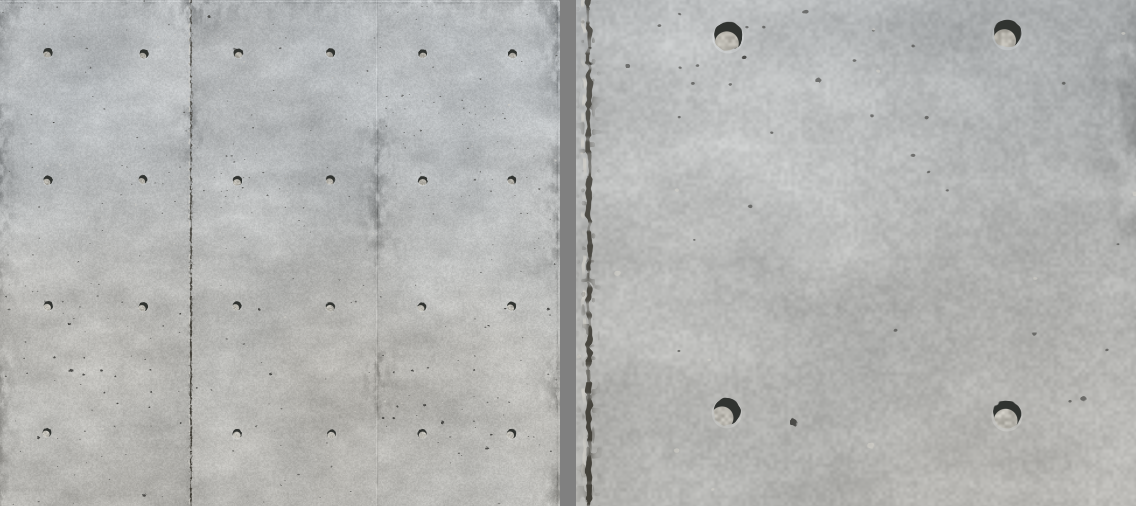
Left, the full canvas; right, a detail of the centre.
Write a Shadertoy shader that draws this texture.

```glsl
// Cast concrete wall: three panels, rough joints, rows of tie holes, pores and stains.

// Layout, in units of the canvas width
const float HEIGHT = 0.9023;
const float JOINT_ROUGH = 0.341;
const float JOINT_FINE = 0.6745;
const float JOINT_RIGHT = 0.995;
const float TOP_SEAM = 0.897;
const float ROW_FIRST = 0.130;
const float ROW_STEP = 0.2257;
const float HOLE_RADIUS = 0.0082;
const float HOLE_JITTER = 0.0030;

// Surface strengths
const float MOTTLE = 0.14;
const float BANDS = 0.11;
const float SMUDGE = 0.10;
const float GRAIN = 0.095;
const float EDGE_STAIN = 0.17;

// Colours
const vec3 COOL_TOP = vec3(0.716, 0.729, 0.737);
const vec3 WARM_BOTTOM = vec3(0.722, 0.719, 0.703);
const vec3 HOLE_DARK = vec3(0.19, 0.20, 0.19);
const vec3 PLUG_LIGHT = vec3(0.76, 0.75, 0.72);
const vec3 JOINT_DARK = vec3(0.20, 0.19, 0.16);
const vec3 PORE_DARK = vec3(0.25, 0.25, 0.24);
const vec3 CHIP_LIGHT = vec3(0.83, 0.82, 0.79);

float hash(vec2 p) {
    vec3 q = fract(p.xyx * vec3(0.1031, 0.1030, 0.0973));
    q += dot(q, q.yzx + 33.33);
    return fract((q.x + q.y) * q.z);
}

float noise(vec2 p) {
    vec2 i = floor(p), f = fract(p);
    f = f * f * (3.0 - 2.0 * f);
    return mix(mix(hash(i), hash(i + vec2(1, 0)), f.x),
               mix(hash(i + vec2(0, 1)), hash(i + 1.0), f.x), f.y);
}

float fbm(vec2 p) {
    float sum = 0.0, amp = 0.5;
    for (int i = 0; i < 5; i++) {
        sum += amp * noise(p);
        p = mat2(1.6, 1.2, -1.2, 1.6) * p + 17.3;
        amp *= 0.5;
    }
    return sum;
}

// Antialiased inside of a signed distance
float cover(float d) {
    float px = 0.7 / iResolution.x;
    return 1.0 - smoothstep(-px, px, d);
}

// Cellular scatter of ragged pits: one candidate per cell, kept by density
float pores(vec2 p, float cells, float density, float radius) {
    vec2 id = floor(p * cells);
    vec2 centre = (id + 0.25 + 0.5 * vec2(hash(id + 3.7), hash(id + 51.2))) / cells;
    float size = radius * mix(0.4, 1.0, pow(hash(id + 91.4), 3.0));
    float ragged = 0.9 * size * (noise(p * 500.0) - 0.5);
    return cover(length((p - centre) * vec2(0.85, 1.1)) - size + ragged) * step(hash(id + 23.1), density);
}

void mainImage(out vec4 fragColor, in vec2 fragCoord) {
    vec2 p = fragCoord / iResolution.xy * vec2(1.0, HEIGHT);

    // Panel that holds this point
    float panel = step(JOINT_ROUGH, p.x) + step(JOINT_FINE, p.x);
    float left = panel < 0.5 ? 0.0 : panel < 1.5 ? JOINT_ROUGH : JOINT_FINE;
    float right = panel < 0.5 ? JOINT_ROUGH : panel < 1.5 ? JOINT_FINE : JOINT_RIGHT;
    float across = (p.x - left) / (right - left);

    // Concrete body: vertical tint, clouds, pour bands, smudges, sandy grain
    vec3 col = mix(WARM_BOTTOM, COOL_TOP, smoothstep(0.2, 0.75, p.y));
    vec2 q = p + panel * 7.1;
    float grain = 0.4 * noise(p * 290.0) + 0.6 * noise(p * 480.0 + 9.0);
    col += MOTTLE * (fbm(q * vec2(6.0, 5.0)) - 0.48);
    col += BANDS * (fbm(q * vec2(5.0, 22.0) + 40.0) - 0.48);
    col += SMUDGE * (fbm(q * vec2(24.0, 34.0) + 70.0) - 0.48);
    col += GRAIN * (grain - 0.5);
    col += vec3(0.012, 0.0, -0.012) * (fbm(p * 5.0 + 80.0) - 0.45);

    // Speckled dark stains along panel edges and the top, broken by clear stretches
    float edge = min(abs(p.x - left), abs(right - p.x));
    float stretch = smoothstep(0.3, 0.65, fbm(vec2(p.x * 6.0, p.y * 9.0) + 5.0));
    float speckle = smoothstep(0.32, 0.68, fbm(p * vec2(95.0, 60.0) + 5.0));
    float stain = EDGE_STAIN * stretch * speckle;
    col -= stain * (exp(-edge / 0.020) + 0.5 * exp(-(HEIGHT - p.y) / 0.03));
    col -= 0.02 * exp(-edge / 0.006);

    // Pores: large ones gather in the lower half, fine ones in patches
    float low = smoothstep(0.42, 0.30, p.y) * smoothstep(0.08, 0.2, p.y);
    float side = panel == 1.0 ? 0.4 : 1.0;
    float pits = pores(p, 36.0, 0.025 + 0.17 * low * side, 0.0030);
    float cluster = smoothstep(0.5, 0.7, fbm(p * 7.0 + 60.0));
    pits = max(pits, 0.7 * pores(p + 3.0, 95.0, 0.012 + 0.07 * cluster, 0.0018));
    col = mix(col, PORE_DARK, 0.9 * pits);
    col = mix(col, CHIP_LIGHT, 0.6 * pores(p + 8.0, 40.0, 0.06, 0.0020));

    // Rough joint: thin shadow, broken dark flecks that deepen downward, pale lips
    float wobble = 0.0018 * (noise(vec2(p.y * 230.0, 2.0)) - 0.5);
    float gapX = p.x - JOINT_ROUGH - wobble;
    float flecks = smoothstep(0.25, 0.6, noise(vec2(p.y * 210.0, 8.0)) + 0.25 * smoothstep(0.5, 0.2, p.y));
    float gapWidth = 0.0007 + 0.0013 * flecks * noise(vec2(p.y * 380.0, 3.0));
    float gapDepth = mix(0.35, 0.9, flecks) * mix(1.0, 0.8, smoothstep(0.2, 0.7, p.y));
    float lip = cover(abs(gapX + 0.0030) - 0.0010) * smoothstep(0.4, 0.8, noise(p * vec2(80.0, 190.0)));
    float crumbs = smoothstep(0.72, 0.85, noise(p * vec2(320.0, 260.0))) * exp(-abs(gapX) / 0.0028);
    col = mix(col, CHIP_LIGHT, 0.7 * lip);
    col = mix(col, JOINT_DARK, max(0.6 * crumbs, gapDepth * cover(abs(gapX) - gapWidth)));

    // Fine joint, right edge and top seam: worn hairlines with a pale rim
    float wear = smoothstep(0.2, 0.8, fbm(vec2(p.y * 40.0, 4.0)));
    col -= 0.15 * wear * cover(abs(p.x - JOINT_FINE) - 0.0006);
    col += 0.09 * (1.0 - wear) * cover(abs(p.x - JOINT_FINE + 0.0019) - 0.0008);
    col -= 0.17 * wear * cover(abs(p.x - JOINT_RIGHT) - 0.0008);
    float seamWear = smoothstep(0.3, 0.7, fbm(vec2(p.x * 30.0, 6.0)));
    col -= 0.12 * seamWear * cover(abs(p.y - TOP_SEAM) - 0.0008);
    col += 0.06 * cover(abs(p.y - TOP_SEAM - 0.0025) - 0.0009);

    // Tie holes: two per panel in four rows, one left out in the first panel
    float row = clamp(round((p.y - ROW_FIRST) / ROW_STEP), 0.0, 3.0);
    float column = step(0.5, across);
    vec2 id = vec2(panel * 2.0 + column, row);
    vec2 jitter = HOLE_JITTER * (vec2(hash(id + 4.0), hash(id + 14.0)) - 0.5);
    vec2 h = p - vec2(mix(left, right, 0.25 + 0.5 * column), ROW_FIRST + row * ROW_STEP) - jitter;
    float present = id == vec2(1.0, 0.0) ? 0.0 : 1.0;
    float radius = HOLE_RADIUS * (0.94 + 0.12 * hash(id + 31.0));
    float hole = cover(length(h) - radius + 0.0012 * (noise(p * 330.0) - 0.5));
    vec2 plugShift = vec2(mix(-0.0030, 0.0008, hash(id + 7.0)), -0.0032 - 0.0006 * row);
    float plug = cover(length(h - plugShift) - 0.84 * radius);
    vec3 inside = mix(HOLE_DARK, PLUG_LIGHT - 0.03 * row + 0.25 * (grain - 0.5), plug);
    col += present * 0.06 * cover(length(h + vec2(0.0, 0.001)) - radius - 0.0008);
    col = mix(col, inside, present * hole);

    fragColor = vec4(clamp(col, 0.0, 1.0), 1.0);
}
```
